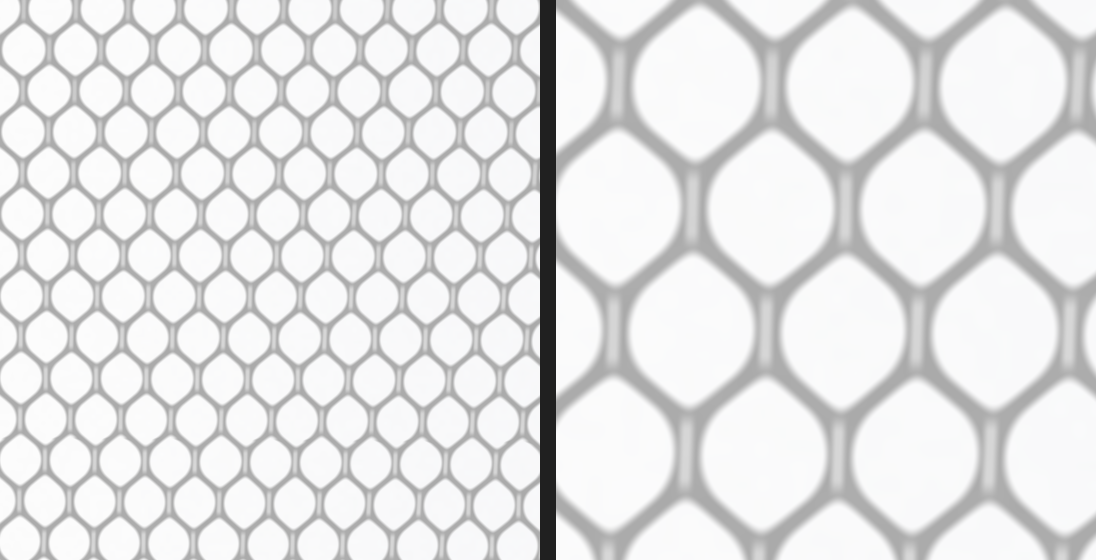
Left: the whole. Right: its middle third, enlarged.
Write a WebGL 2 fragment shader that draws this pattern.

```glsl
#version 300 es
precision highp float;

#define PITCH 0.0928      // spacing of walls along the top row
#define TAPER 0.0040      // loss of spacing toward the bottom
#define ROW 0.0732        // spacing of rows
#define FIRST_WALL 0.0436 // left wall of the top row
#define FIRST_ROW 0.0156  // depth of the top row
#define LEAN 0.0090       // leftward drift toward the bottom
#define TILT 0.011        // sag of the rows toward the right
#define WALL_REACH 0.0168 // half length of a wall
#define WALL_HALF 0.0077  // half width of a wall
#define WIRE_HALF 0.0045  // half width of a diagonal wire
#define SOFT 0.0032       // softness of the edges
#define SEAM 0.782        // depth of the row of small nicks

uniform vec2 u_resolution;
out vec4 fragColor;

const vec3 PAPER_LEFT = vec3(0.987);
const vec3 PAPER_RIGHT = vec3(0.972, 0.973, 0.978);
const vec3 WIRE_GREY = vec3(0.672);
const vec3 SHINE_TOP = vec3(0.79);
const vec3 SHINE_BOTTOM = vec3(0.84);

float hash(vec2 p) {
  vec3 q = fract(p.xyx * vec3(0.1031, 0.1030, 0.0973));
  q += dot(q, q.yzx + 33.33);
  return fract((q.x + q.y) * q.z);
}

float valueNoise(vec2 p) {
  vec2 i = floor(p), f = fract(p);
  f = f * f * (3.0 - 2.0 * f);
  return mix(mix(hash(i), hash(i + vec2(1, 0)), f.x),
             mix(hash(i + vec2(0, 1)), hash(i + vec2(1, 1)), f.x), f.y);
}

float smoothMax(float a, float b, float k) {
  float h = max(k - abs(a - b), 0.0) / k;
  return max(a, b) + 0.25 * h * h * k;
}

// Signed distance to the rounded opening of one cell
float openingDistance(vec2 q, float pitch) {
  vec2 corner = vec2(0.5 * pitch, WALL_REACH);
  vec2 normal = normalize(vec2(ROW - 2.0 * WALL_REACH, corner.x));
  q = abs(q);
  float side = q.x - corner.x + WALL_HALF;
  float roundedX = sqrt(q.x * q.x + 0.000025);
  float diagonal = dot(vec2(roundedX, q.y) - corner, normal) + WIRE_HALF;
  return smoothMax(side, diagonal, 0.013);
}

void main() {
  vec2 p = gl_FragCoord.xy / u_resolution.y;
  p.y = 1.0 - p.y;

  // Slight unevenness of the mesh
  vec2 wobble = vec2(valueNoise(p * 17.0), valueNoise(p * 17.0 + 41.0)) - 0.5;
  vec2 m = p + 0.0014 * wobble;

  // Mesh coordinates with taper, lean and sag
  float pitch = PITCH - TAPER * m.y;
  float column = (m.x - FIRST_WALL + LEAN * m.y) / pitch;
  float row = (m.y * (1.0 - TILT * m.x) - FIRST_ROW) / ROW;

  // Nearest opening among the two closest rows
  float gap = 1.0;
  vec2 local = vec2(0.0), cell = vec2(0.0);
  for (int k = 0; k < 2; k++) {
    float j = floor(row) + float(k);
    float shift = 0.5 * mod(j, 2.0);
    float i = floor(column - shift);
    vec2 q = vec2((column - shift - i - 0.5) * pitch, (row - j) * ROW);
    float d = openingDistance(q, pitch);
    if (d < gap) {
      gap = d;
      local = q;
      cell = vec2(i, j);
    }
  }

  // Small nicks along one seam
  float seamOffset = (p.y - SEAM - 0.008 * p.x) / 0.0028;
  float nick = exp(-seamOffset * seamOffset);
  gap += 0.0014 * nick * step(0.4, hash(cell + 7.0)) * step(0.0, local.x);

  // Paper shading and faint grain
  vec3 paper = mix(PAPER_LEFT, PAPER_RIGHT, smoothstep(0.0, 1.0, p.x));
  paper += 0.006 * (valueNoise(p * 90.0) - 0.5);

  // Light core of the nearest wall, set a little left of centre
  float wallRow = floor(row + 0.5);
  float along = column - 0.5 * mod(wallRow, 2.0);
  vec2 wall = vec2((along - floor(along + 0.5)) * pitch, (row - wallRow) * ROW);
  float shine = 1.0 - smoothstep(0.0008, 0.0064, abs(wall.x + 0.0011));
  shine *= 1.0 - smoothstep(0.0135, 0.0265, abs(wall.y));
  vec3 shineColor = mix(SHINE_TOP, SHINE_BOTTOM, smoothstep(0.0, 0.6, p.y));
  vec3 wire = mix(WIRE_GREY, shineColor, shine);
  wire += 0.015 * (valueNoise(p * 60.0 + 13.0) - 0.5);

  float edge = max(SOFT, 0.7 / u_resolution.y);
  fragColor = vec4(mix(paper, wire, smoothstep(-edge, edge, gap)), 1.0);
}
```
